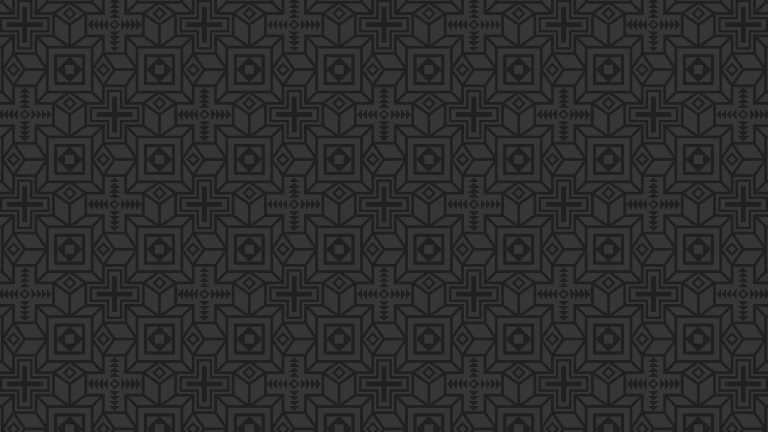
Give the GLSL for this pattern, as a Shadertoy shader.

```glsl
// Dark geometric lattice of crosses, framed squares and outlined cubes.

const vec3 GROUND = vec3(0.213);
const vec3 INK = vec3(0.125);
const float CELLS_DOWN = 4.81;                // repeats over the canvas height
const vec2 CROSS_OFFSET = vec2(0.0, 0.13);    // central cross, in cells
const float LINE = 0.0155;                    // half line width, in cells
const float ARM_WIDTH = 0.125;                // half width of a cross arm
const float ARM_REACH = 0.32;
const float FRAME = 0.25;                     // half side of the square frame
const float ARROW_START = 0.075;
const float ARROW_PITCH = 0.056;
const float ARROW_COUNT = 4.0;
const float ARROW_WIDTH = 0.06;

float box(vec2 p, vec2 halfSize) {
    vec2 d = abs(p) - halfSize;
    return length(max(d, 0.0)) + min(max(d.x, d.y), 0.0);
}

float cross2(vec2 p, float reach, float width) {
    return min(box(p, vec2(reach, width)), box(p, vec2(width, reach)));
}

float diamond(vec2 p, float radius) {
    return (abs(p.x) + abs(p.y) - radius) * 0.7071;
}

float segment(vec2 p, vec2 a, vec2 b) {
    vec2 ab = b - a;
    return length(p - a - ab * clamp(dot(p - a, ab) / dot(ab, ab), 0.0, 1.0));
}

float outline(float d, float halfWidth) {
    return abs(d) - halfWidth;
}

// Cube with a small diamond on its upper face; its sides are the cross tips.
float cube(vec2 p) {
    p.x = abs(p.x);
    vec2 side = vec2(0.5 - ARM_REACH, ARM_WIDTH);
    vec2 top = vec2(0.0, FRAME);
    float d = segment(p, top, side);
    d = min(d, segment(p, -top, vec2(side.x, -side.y)));
    d = min(d, segment(p, vec2(0.0), side));
    d = min(d, segment(p, vec2(0.0), -top));
    float mark = outline(diamond(p - vec2(0.0, side.y), 0.06), 0.013);
    return min(d - LINE, mark);
}

// Double frame around a dark diamond with a light square core.
float framedSquare(vec2 p) {
    float frames = min(outline(box(p, vec2(FRAME)), LINE),
                       outline(box(p, vec2(0.155)), 0.018));
    float core = max(diamond(p, 0.145), -box(p, vec2(0.05)));
    return min(frames, core);
}

// Solid bar cross inside a second outline.
float barCross(vec2 p) {
    return min(cross2(p, 0.2, 0.027),
               outline(cross2(p, 0.264, 0.073), 0.0135));
}

// Rows of triangles pointing outward from a small diamond.
float arrowCross(vec2 p) {
    vec2 a = abs(p);
    float along = max(a.x, a.y) - ARROW_START;
    float across = min(a.x, a.y);
    float taper = 1.0 - fract(along / ARROW_PITCH);
    float arrows = (across - ARROW_WIDTH * taper) * 0.7;
    arrows = max(arrows, max(-along, along - ARROW_COUNT * ARROW_PITCH));
    return min(arrows, outline(diamond(p, 0.045), 0.011));
}

float lattice(vec2 p) {
    vec2 id = floor(p + 0.5);
    vec2 c = p - id;
    vec2 a = abs(c);
    bool plain = mod(id.x + id.y, 2.0) < 0.5;

    float d = outline(cross2(c, ARM_REACH, ARM_WIDTH), LINE);
    d = min(d, plain ? barCross(c) : arrowCross(c));
    d = min(d, framedSquare(a - 0.5));
    d = min(d, segment(a, vec2(ARM_WIDTH), vec2(FRAME)) - LINE);

    // Upright cubes sit beside the crosses, turned ones above and below.
    d = min(d, cube(vec2(0.5 - a.x, c.y)));
    return min(d, cube(vec2(0.5 - a.y, -c.x)));
}

void mainImage(out vec4 fragColor, in vec2 fragCoord) {
    float pixel = CELLS_DOWN / iResolution.y;
    vec2 p = (fragCoord - 0.5 * iResolution.xy) * pixel - CROSS_OFFSET;
    float ink = 1.0 - smoothstep(-0.6 * pixel, 0.6 * pixel, lattice(p));
    fragColor = vec4(mix(GROUND, INK, ink), 1.0);
}
```
